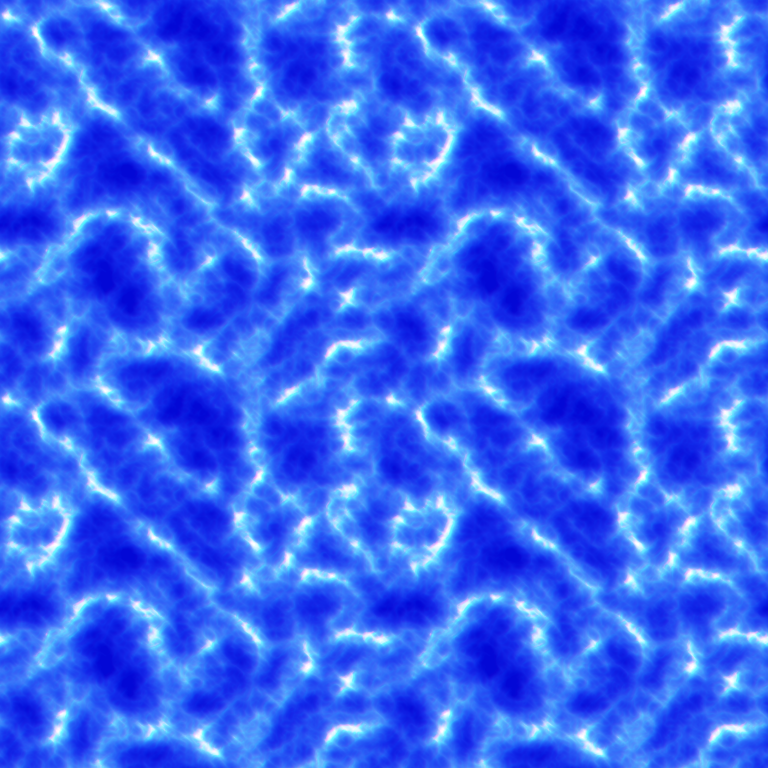
A WebGL 1 fragment shader for this texture map:

```glsl
precision highp float;
// Electric blue turbulence: pale branching ridges over deep blue hollows, tiling seamlessly.

uniform vec2 u_resolution;

const float REPEATS = 2.0;        // tiles across and down
const float BASE_CELLS = 4.0;     // noise cells per tile in the first octave
const int OCTAVES = 5;
const float GAIN = 0.5;           // strength of each finer octave
const float CREASE = 0.00012;     // rounding of the ridge crests
const vec2 FRINGE = vec2(0.005, -0.004); // shift of red, in tiles
const float TAU = 6.2831853;

const vec3 WHITE  = vec3(1.00, 1.00, 1.00);
const vec3 PALE   = vec3(0.77, 0.93, 1.00);
const vec3 SKY    = vec3(0.45, 0.78, 1.00);
const vec3 AZURE  = vec3(0.33, 0.63, 0.99);
const vec3 BLUE   = vec3(0.25, 0.49, 0.98);
const vec3 ROYAL  = vec3(0.16, 0.35, 0.96);
const vec3 DEEP   = vec3(0.08, 0.17, 0.92);
const vec3 ABYSS  = vec3(0.01, 0.03, 0.84);

float hash(vec3 p) {
  p = fract(p * vec3(0.1031, 0.1030, 0.0973));
  p += dot(p, p.yzx + 33.33);
  return fract((p.x + p.y) * p.z);
}

// Slope at one lattice corner, wrapped to the period
float corner(vec2 cell, vec2 offset, float period, float seed) {
  float angle = TAU * hash(vec3(mod(cell, period), seed));
  return dot(vec2(cos(angle), sin(angle)), offset);
}

float gradientNoise(vec2 p, float period, float seed) {
  vec2 cell = floor(p);
  vec2 f = p - cell;
  vec2 w = f * f * f * (f * (f * 6.0 - 15.0) + 10.0);
  vec2 dx = vec2(1.0, 0.0);
  vec2 dy = vec2(0.0, 1.0);
  float low = mix(corner(cell, f, period, seed),
                  corner(cell + dx, f - dx, period, seed), w.x);
  float high = mix(corner(cell + dy, f - dy, period, seed),
                   corner(cell + 1.0, f - 1.0, period, seed), w.x);
  return mix(low, high, w.y);
}

// Sum of folded noise: near zero on ridges, larger in hollows
float turbulence(vec2 uv) {
  float sum = 0.0;
  float amplitude = 1.0;
  float cells = BASE_CELLS;
  for (int i = 0; i < OCTAVES; i++) {
    float seed = 7.0 + 13.0 * float(i);
    vec2 shift = vec2(0.37, 0.61) * float(i + 1);
    float n = gradientNoise(uv * cells + shift, cells, seed);
    sum += amplitude * sqrt(n * n + CREASE);
    amplitude *= GAIN;
    cells *= 2.0;
  }
  return sum;
}

float stage(float from, float to, float x) {
  return clamp((x - from) / (to - from), 0.0, 1.0);
}

// Ridge to hollow colour ramp
vec3 ramp(float depth) {
  vec3 c = mix(WHITE, PALE, stage(0.06, 0.11, depth));
  c = mix(c, SKY,   stage(0.11, 0.15, depth));
  c = mix(c, AZURE, stage(0.15, 0.20, depth));
  c = mix(c, BLUE,  stage(0.20, 0.26, depth));
  c = mix(c, ROYAL, stage(0.26, 0.35, depth));
  c = mix(c, DEEP,  stage(0.35, 0.49, depth));
  return mix(c, ABYSS, stage(0.49, 0.68, depth));
}

void main() {
  vec2 uv = gl_FragCoord.xy / u_resolution * REPEATS;
  vec3 color = ramp(turbulence(uv));
  // Shifted red leaves faint violet edges along the creases
  color.r = ramp(turbulence(uv + FRINGE)).r;
  gl_FragColor = vec4(color, 1.0);
}
```
